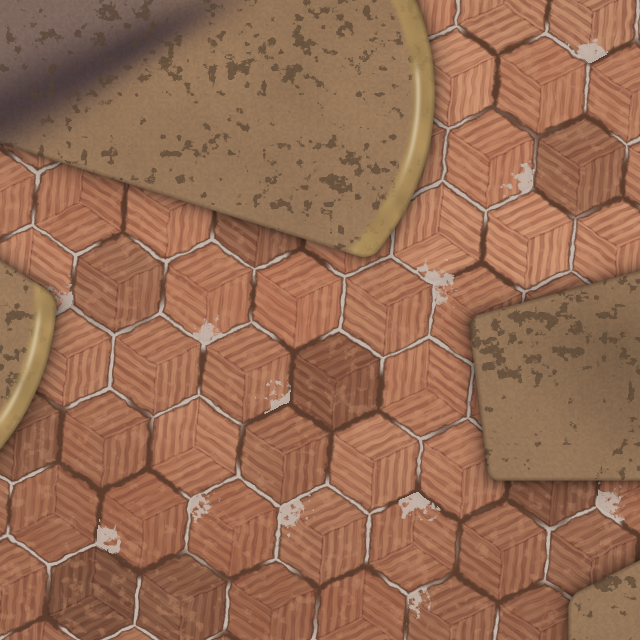
Reproduce this texture procedurally as a WebGL 2 fragment shader.

```glsl
#version 300 es
precision highp float;
// Worn hexagonal terracotta tiles with striped cube inlay, partly covered by brown glazed slabs.
uniform vec2 u_resolution;
out vec4 fragColor;

const float PITCH = 0.1406;                // distance between tile centres
const vec2 TILE_ORIGIN = vec2(0.525, 0.405);
const vec2 AXIS_X = vec2(0.9965, -0.0837); // slightly turned tile grid
const vec2 AXIS_Y = vec2(0.0837, 0.9965);
const float GROUT_HALF = 0.017;            // in tile pitches
const float STRIPES = 10.0;                // stripes per tile pitch
const float RIM_RADIUS = 0.3815;
const float RIM_WIDTH = 0.034;
const float CORNER = 0.016;
const vec3 TILE_LIGHT = vec3(0.78, 0.57, 0.44);
const vec3 TILE_MID = vec3(0.71, 0.46, 0.34);
const vec3 TILE_DARK = vec3(0.50, 0.28, 0.22);
const vec3 GROUT = vec3(0.77, 0.71, 0.67);
const vec3 CRACK = vec3(0.29, 0.19, 0.14);
const vec3 SLAB = vec3(0.59, 0.465, 0.35);
const vec3 SLAB_GREY = vec3(0.47, 0.39, 0.37);
const vec3 SLAB_SHADOW = vec3(0.25, 0.20, 0.22);
const vec3 RIM = vec3(0.68, 0.56, 0.35);
const vec3 GLINT = vec3(0.85, 0.78, 0.65);

float hash(vec2 p) { return fract(sin(dot(p, vec2(127.1, 311.7))) * 43758.5453); }

float noise(vec2 p) {
  vec2 i = floor(p), f = fract(p);
  f = f * f * (3.0 - 2.0 * f);
  return mix(mix(hash(i), hash(i + vec2(1, 0)), f.x),
             mix(hash(i + vec2(0, 1)), hash(i + vec2(1, 1)), f.x), f.y);
}

float fbm(vec2 p) {
  float sum = 0.0, amp = 0.533;
  for (int i = 0; i < 4; i++) { sum += amp * noise(p); p = p * 2.03 + 17.3; amp *= 0.5; }
  return sum;
}

mat2 turn(float a) { return mat2(cos(a), sin(a), -sin(a), cos(a)); }

float halfPlane(vec2 p, vec2 point, vec2 normal) { return dot(p - point, normal); }

float roundMax(float a, float b, float r) {
  return min(max(a, b), -r) + length(max(vec2(a, b) + r, 0.0));
}

// Three striped rhombi meeting at the centre; returns darkness
float cubeInlay(vec2 p, vec2 id, float aa) {
  if (hash(id + 3.7) > 0.7) p = -p;
  float sector = floor(mod(atan(p.y, p.x) + 1.5708, 6.28319) / 2.0944);
  p = turn(-sector * 2.0944) * p;
  float t = p.x * STRIPES, f = abs(fract(t) - 0.5);
  float soft = 0.06 + aa * STRIPES;
  float band = 1.0 - smoothstep(0.19 - soft, 0.19 + soft, f);
  float outline = 1.0 - smoothstep(0.0, soft, abs(f - 0.2));
  float tone = hash(id + vec2(floor(t), sector * 5.0));
  float grain = noise(vec2(p.x * 75.0, p.y * 9.0) + id * 7.0);
  float seam = min(abs(p.x), abs(dot(p, vec2(-0.5, 0.866))));
  float line = 1.0 - smoothstep(0.004, 0.009 + aa, seam);
  return band * (0.22 + 0.25 * tone) + 0.14 * outline + 0.35 * line + 0.3 * (grain - 0.5);
}

vec3 tiledFloor(vec2 uv, float px) {
  float aa = px / PITCH;
  vec2 d = uv - TILE_ORIGIN;
  vec2 q = vec2(dot(d, AXIS_X), dot(d, AXIS_Y)) / PITCH;
  q += 0.025 * (vec2(noise(q * 9.0), noise(q * 9.0 + 40.0)) - 0.5);
  // Nearest centre of a hexagonal lattice
  vec2 s = vec2(1.0, 1.73205);
  vec2 a = q - s * round(q / s), b = q - s * (floor(q / s) + 0.5);
  vec2 p = dot(a, a) < dot(b, b) ? a : b;
  vec2 id = round((q - p) * vec2(2.0, 1.1547));
  float edge = 0.5 - max(abs(p.x), dot(abs(p), vec2(0.5, 0.866)));

  // Fired clay: tone per tile, inlay, mottling and pale dust
  float mottled = fbm(q * 5.0);
  float tone = hash(id) * 0.5 + 0.55 * uv.y + 0.7 * (mottled - 0.5);
  vec3 color = mix(TILE_MID, TILE_LIGHT, clamp(tone, 0.0, 1.0));
  color = mix(color, TILE_DARK, clamp(cubeInlay(p, id, aa) * 1.1, 0.0, 0.85));
  color *= 0.86 + 0.14 * smoothstep(0.0, 0.55, uv.y) + 0.1 * (hash(id + 9.0) - 0.5);
  color *= hash(id + 21.0) > 0.86 ? 0.83 : 1.0;
  color = mix(color, TILE_LIGHT, 0.35 * smoothstep(0.55, 0.75, fbm(q * 11.0)));

  // Dark cracked rim and uneven pale joint
  float ragged = fbm(q * 16.0) - 0.5;
  float rimDirt = 1.0 - smoothstep(0.015, 0.05, edge + 0.05 * ragged);
  color = mix(color, CRACK, 0.75 * rimDirt);
  float joint = 1.0 - smoothstep(GROUT_HALF - aa, GROUT_HALF + aa, edge + 0.03 * ragged);
  float filled = smoothstep(0.3, 0.52, noise(q * 2.3 + 5.0));
  color = mix(color, mix(CRACK * 1.25, GROUT, filled), joint);

  // Broken corners filled with grout
  float corner = floor(hash(id + 31.0) * 6.0) * 1.0472 + 0.5236;
  float chip = length(p - 0.577 * vec2(cos(corner), sin(corner))) + 0.5 * ragged;
  float size = 0.23 * step(0.76, hash(id + 13.0));
  return mix(color, GROUT, 0.9 * (1.0 - smoothstep(size - 0.08, size + 0.01, chip)) * step(0.1, size));
}

void main() {
  vec2 uv = gl_FragCoord.xy / u_resolution;
  float px = 1.0 / u_resolution.y;

  // Slab outlines: two with curved rims, two straight
  float arcA = length(uv - vec2(0.298, 0.853)) - RIM_RADIUS;
  float arcB = length(uv - vec2(-0.293, 0.542)) - RIM_RADIUS;
  float slabA = roundMax(arcA, halfPlane(uv, vec2(0.0, 0.776), vec2(-0.300, -0.954)), CORNER);
  float slabB = roundMax(arcB, halfPlane(uv, vec2(0.0, 0.594), vec2(0.537, 0.844)), CORNER);
  float left = halfPlane(uv, vec2(0.733, 0.492), vec2(-0.992, -0.126));
  float slabC = roundMax(left, halfPlane(uv, vec2(0.749, 0.509), vec2(-0.262, 0.965)), CORNER);
  slabC = roundMax(slabC, 0.249 - uv.y, CORNER);
  float slabD = roundMax(0.888 - uv.x, halfPlane(uv, vec2(0.898, 0.073), vec2(-0.454, 0.891)), CORNER);
  float slab = min(min(slabA, slabB), min(slabC, slabD));

  // Glaze with broad shadow, pits and fine grain
  vec3 glaze = SLAB * (0.93 + 0.14 * fbm(uv * 9.0));
  float sweep = halfPlane(uv, vec2(0.0, 0.82), vec2(-0.457, 0.889));
  float fade = 1.0 - smoothstep(0.2, 0.46, uv.x);
  glaze = mix(glaze, SLAB_GREY, 0.8 * fade * smoothstep(-0.04, 0.06, sweep));
  float width = mix(0.055, 0.03, smoothstep(0.0, 0.3, uv.x));
  glaze = mix(glaze, SLAB_SHADOW, 0.85 * fade * exp(-sweep * sweep / (width * width)));
  glaze *= 1.0 - 0.18 * exp(-60.0 * dot(uv - vec2(0.97, 0.45), uv - vec2(0.97, 0.45)));
  float pits = smoothstep(0.63, 0.72, fbm(uv * 75.0) + 0.2 * (noise(uv * 11.0) - 0.5));
  glaze = mix(glaze, SLAB * 0.55, 0.65 * pits);
  glaze *= 0.96 + 0.08 * noise(uv * 300.0);

  // Yellowed rim with a broken glint
  float arc = slabA < slabB ? arcA : arcB;
  float curved = step(min(slabA, slabB), min(slabC, slabD));
  float rim = curved * smoothstep(-RIM_WIDTH - 0.006, -RIM_WIDTH + 0.004, arc);
  glaze = mix(glaze, RIM * (0.85 + 0.25 * noise(uv * 35.0)), 0.8 * rim);
  float glint = exp(-pow((arc + 0.026) / 0.004, 2.0)) * smoothstep(0.35, 0.75, noise(uv * 13.0));
  glaze = mix(glaze, GLINT, 0.75 * curved * glint);
  glaze *= 1.0 - 0.2 * smoothstep(-0.007, 0.0, slab);

  vec3 color = tiledFloor(uv, px);
  color *= 1.0 - 0.45 * exp(-max(slab, 0.0) / 0.012);
  fragColor = vec4(mix(color, glaze, 1.0 - smoothstep(-px, px, slab)), 1.0);
}
```
